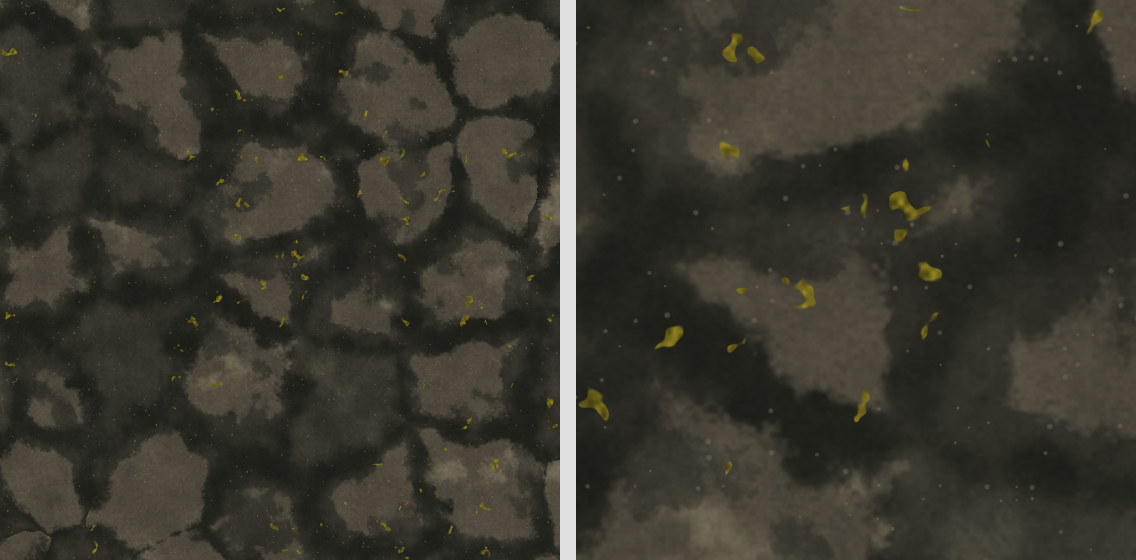
Left: the whole. Right: its middle third, enlarged.
This texture is drawn by a Shadertoy shader. Its source:

```glsl
// Worn dark stone slabs with pale eroded faces, grit and yellow lichen flecks.

const vec3 CREVICE_COLOR = vec3(0.135, 0.137, 0.115);
const vec3 SLAB_COLOR    = vec3(0.205, 0.198, 0.168);
const vec3 FACE_COLOR    = vec3(0.312, 0.290, 0.240);
const vec3 PALE_COLOR    = vec3(0.480, 0.445, 0.360);
const vec3 LICHEN_COLOR  = vec3(0.480, 0.430, 0.100);

const float SLAB_COUNT    = 5.2;   // slabs across the canvas
const float FACE_SHARE    = 0.78;  // share of slabs with a pale face
const float EDGE_WARP     = 0.42;  // bending of the slab outlines
const float EDGE_EROSION  = 0.55;  // raggedness of the pale faces
const float FLECK_COUNT   = 27.0;  // lichen grid cells across the canvas
const float FLECK_SHARE   = 0.27;
const float GRIT_COUNT    = 110.0;
const float GRAIN_CONTRAST = 0.20;

float hash(vec2 p) {
    return fract(sin(dot(p, vec2(127.1, 311.7))) * 43758.5453);
}

vec2 hash2(vec2 p) {
    return vec2(hash(p), hash(p + vec2(37.2, 17.9)));
}

float noise(vec2 p) {
    vec2 i = floor(p), f = fract(p);
    f = f * f * (3.0 - 2.0 * f);
    return mix(mix(hash(i), hash(i + vec2(1, 0)), f.x),
               mix(hash(i + vec2(0, 1)), hash(i + vec2(1, 1)), f.x), f.y);
}

float fbm(vec2 p) {
    float sum = 0.0, amplitude = 0.5;
    for (int i = 0; i < 6; i++) {
        sum += amplitude * noise(p);
        p = mat2(1.6, 1.2, -1.2, 1.6) * p + 7.3;
        amplitude *= 0.52;
    }
    return sum;
}

// Distance to the nearest slab border in x, slab id in yz.
vec3 slabs(vec2 p) {
    vec2 base = floor(p), nearest = vec2(0), id = vec2(0);
    float best = 9.0, border = 9.0;
    for (int y = -1; y <= 1; y++)
    for (int x = -1; x <= 1; x++) {
        vec2 cell = base + vec2(x, y);
        vec2 toSeed = cell + 0.1 + 0.8 * hash2(cell) - p;
        float d = dot(toSeed, toSeed);
        if (d < best) { best = d; nearest = toSeed; id = cell; }
    }
    for (int y = -2; y <= 2; y++)
    for (int x = -2; x <= 2; x++) {
        vec2 cell = id + vec2(x, y);
        vec2 toSeed = cell + 0.1 + 0.8 * hash2(cell) - p;
        vec2 gap = toSeed - nearest;
        if (dot(gap, gap) > 0.0001)
            border = min(border, dot(0.5 * (toSeed + nearest), normalize(gap)));
    }
    return vec3(border, id);
}

// Small ragged, stretched spots gathered in loose clusters.
float lichen(vec2 uv) {
    vec2 p = uv * FLECK_COUNT;
    p += 0.55 * (vec2(noise(p * 3.1), noise(p * 3.1 + 41.0)) - 0.5);
    vec2 cell = floor(p);
    vec2 offset = fract(p) - 0.3 - 0.4 * hash2(cell + 5.0);
    float angle = 6.2832 * hash(cell + 11.0), c = cos(angle), s = sin(angle);
    offset = mat2(c, s, -s, c) * offset * vec2(0.75, 1.5);
    float radius = mix(0.07, 0.23, pow(hash(cell + 23.0), 2.0));
    float share = FLECK_SHARE * smoothstep(0.25, 0.75, noise(cell * 0.22 + 3.0));
    float ragged = 0.20 * (noise(uv * 190.0) - 0.5);
    return step(hash(cell + 31.0), share)
         * smoothstep(0.04, -0.04, length(offset) - radius + ragged);
}

// Scattered pale points.
float grit(vec2 uv) {
    vec2 p = uv * GRIT_COUNT, cell = floor(p);
    float d = length(fract(p) - 0.3 - 0.4 * hash2(cell));
    float size = mix(0.10, 0.28, hash(cell + 3.0));
    return step(hash(cell + 9.0), 0.09) * smoothstep(size, size * 0.3, d);
}

void mainImage(out vec4 fragColor, in vec2 fragCoord) {
    vec2 uv = fragCoord / min(iResolution.x, iResolution.y);
    vec2 p = uv * SLAB_COUNT + 3.0;

    // Slab layout with bent outlines
    vec2 bend = vec2(fbm(p * 1.3), fbm(p * 1.3 + 19.0)) - 0.5;
    vec3 slab = slabs(p + EDGE_WARP * bend);
    float border = slab.x;
    float coarse = fbm(p * 1.5 + 50.0);
    float mottle = fbm(p * 5.0 + 80.0);
    float fine = noise(uv * 260.0);

    // Dark ground, deepest along the borders
    float relief = smoothstep(0.0, 0.20, border + 0.25 * (mottle - 0.5));
    vec3 color = mix(CREVICE_COLOR, SLAB_COLOR, relief * (0.5 + 0.6 * coarse));
    color *= 0.78 + 0.44 * mottle;

    // Pale faces, eroded at the rim and pitted inside
    float inset = mix(0.08, 0.20, hash(slab.yz + 2.0));
    float height = border - inset + EDGE_EROSION * (coarse - 0.5)
                 + 0.12 * (mottle - 0.5) + 0.025 * (fine - 0.5);
    float face = smoothstep(-0.02, 0.05, height);
    float pits = smoothstep(0.57, 0.66, fbm(p * 2.8 + 120.0) + 0.05 * (fine - 0.5));
    float lit = step(hash(slab.yz + 7.0), FACE_SHARE);
    face *= (1.0 - 0.85 * pits) * mix(0.12, 1.0, lit);
    color = mix(color, FACE_COLOR * (0.86 + 0.28 * mottle), face * 0.95);

    // Chalky wear and grit
    float chalk = smoothstep(0.58, 0.76, fbm(p * 2.1 + 160.0)) * smoothstep(0.4, 0.7, mottle);
    color = mix(color, PALE_COLOR, chalk * (0.15 + 0.6 * face));
    color = mix(color, PALE_COLOR, 0.45 * grit(uv));

    // Lichen and surface grain
    color = mix(color, LICHEN_COLOR * (0.65 + 0.6 * fine), 0.9 * lichen(uv));
    float grain = 0.6 * fine + 0.4 * noise(uv * 480.0 + 9.0) - 0.5;
    color *= 1.0 + GRAIN_CONTRAST * grain;
    fragColor = vec4(color, 1.0);
}
```
